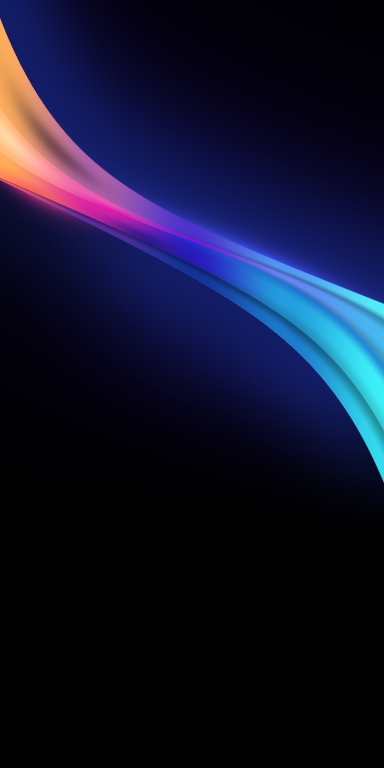
A Shadertoy shader for this background:

```glsl
// Fold curves: height at left, slope, bend at left, bend at right
#define TOP_EDGE    vec4(0.403, 0.389, 0.356, 0.000)
#define UPPER_FOLD  vec4(0.460, 0.330, 0.180, 0.043)
#define MIDDLE_FOLD vec4(0.465, 0.320, 0.070, 0.168)
#define LOWER_FOLD  vec4(0.4625, 0.430, 0.000, 0.230)
#define BOTTOM_EDGE vec4(0.468, 0.480, 0.000, 0.310)
#define BEND_RATE   6.2
#define NAVY_GLOW   vec3(0.035, 0.105, 0.235)
#define INDIGO_GLOW vec3(0.035, 0.008, 0.150)
#define NIGHT       vec3(0.004, 0.001, 0.016)

float curveY(vec4 c, float x) {
    return c.x + c.y * x - c.z * exp(-BEND_RATE * x) + c.w * exp(-BEND_RATE * (1.0 - x));
}

// Approximate distance to a curve, positive below it
float curveDistance(vec4 c, vec2 p) {
    float slope = c.y + BEND_RATE * (c.z * exp(-BEND_RATE * p.x) + c.w * exp(-BEND_RATE * (1.0 - p.x)));
    return (p.y - curveY(c, p.x)) / sqrt(1.0 + slope * slope);
}

float below(vec4 c, vec2 p) {
    float soft = 0.8 / iResolution.x;
    return smoothstep(-soft, soft, curveDistance(c, p));
}

// Position across a ribbon: 0 at its upper fold, 1 at its lower fold
float across(vec4 upper, vec4 lower, vec2 p) {
    float y0 = curveY(upper, p.x);
    return clamp((p.y - y0) / max(curveY(lower, p.x) - y0, 0.002), 0.0, 1.0);
}

// Five evenly spaced colour stops
vec3 ramp(float x, vec3 a, vec3 b, vec3 c, vec3 d, vec3 e) {
    float t = clamp(x, 0.0, 1.0) * 4.0;
    vec3 col = mix(a, b, smoothstep(0.0, 1.0, t));
    col = mix(col, c, smoothstep(1.0, 2.0, t));
    col = mix(col, d, smoothstep(2.0, 3.0, t));
    return mix(col, e, smoothstep(3.0, 4.0, t));
}

float bell(float x, float center, float width) {
    float t = (x - center) / width;
    return exp(-t * t);
}

vec3 background(vec2 p) {
    float over = max(-curveDistance(TOP_EDGE, p), 0.0);
    float under = max(curveDistance(BOTTOM_EDGE, p), 0.0);
    float d = over + under;

    // Wide halo, dimmer at the lower left and gone below the sweep
    float side = mix(1.0, mix(0.45, 1.0, smoothstep(0.0, 0.45, p.x)), step(0.0001, under));
    float fade = 1.0 - smoothstep(0.95, 1.42, p.y);
    vec3 halo = NAVY_GLOW * bell(d, 0.0, 0.21) + INDIGO_GLOW * bell(d, 0.0, 0.38);
    vec3 col = NIGHT * fade + halo * side * fade;

    // Tight light along the edges
    col += vec3(0.16, 0.17, 0.48) * exp(-over / 0.022) * bell(p.x, 0.68, 0.28) * step(under, 0.0);
    col += vec3(0.60, 0.10, 0.25) * exp(-under / 0.018) * bell(p.x, 0.10, 0.11) * step(over, 0.0);
    return col;
}

void mainImage(out vec4 fragColor, in vec2 fragCoord) {
    vec2 uv = fragCoord / iResolution.xy;
    vec2 p = vec2(uv.x, 2.0 * (1.0 - uv.y));
    float x = p.x;
    float rightSide = smoothstep(0.35, 0.8, x);

    // Outer ribbon with a soft hollow on the warm side
    float v = across(TOP_EDGE, UPPER_FOLD, p);
    vec3 outer = ramp(x, vec3(1.0, 0.68, 0.36), vec3(0.68, 0.38, 0.66), vec3(0.30, 0.20, 0.80),
                      vec3(0.32, 0.60, 0.95), vec3(0.33, 0.92, 0.98));
    outer *= 1.0 - 0.42 * bell(v, 0.6, 0.25) * bell(x, 0.14, 0.10);
    outer *= 1.0 - 0.25 * smoothstep(0.6, 1.0, v) * rightSide;

    // Bright inner ribbon
    v = across(UPPER_FOLD, MIDDLE_FOLD, p);
    vec3 inner = ramp(x, vec3(1.0, 0.72, 0.46), vec3(0.92, 0.36, 0.68), vec3(0.43, 0.11, 0.86),
                      vec3(0.38, 0.53, 0.94), vec3(0.28, 0.72, 0.94));
    inner += vec3(0.10, 0.13, 0.18) * bell(v, 0.5, 0.3) * bell(x, 0.03, 0.10);
    inner = mix(inner, vec3(0.90, 0.08, 0.68), smoothstep(0.3, 1.0, v) * bell(x, 0.31, 0.09));
    inner *= 1.0 - 0.25 * (1.0 - smoothstep(0.0, 0.3, v)) * rightSide;
    inner *= 1.0 - 0.22 * smoothstep(0.55, 1.0, v) * rightSide;

    // Broad ribbon turning from amber through indigo to cyan
    v = across(MIDDLE_FOLD, LOWER_FOLD, p);
    vec3 broad = ramp(x, vec3(1.0, 0.68, 0.34), vec3(0.86, 0.13, 0.64), vec3(0.16, 0.11, 0.76),
                      vec3(0.14, 0.62, 0.87), vec3(0.24, 0.94, 0.97));
    broad = mix(broad, vec3(0.98, 0.32, 0.36), 0.7 * smoothstep(0.3, 1.0, v) * bell(x, 0.08, 0.10));
    broad = mix(broad, vec3(0.12, 0.09, 0.52), 0.8 * smoothstep(0.15, 0.8, v) * bell(x, 0.38, 0.10));
    broad = mix(broad, vec3(0.10, 0.40, 0.80), 0.75 * (1.0 - smoothstep(0.0, 0.35, v)) * rightSide);
    broad *= 1.0 - 0.15 * smoothstep(0.6, 1.0, v) * rightSide;

    // Shaded lower ribbon
    v = across(LOWER_FOLD, BOTTOM_EDGE, p);
    vec3 lower = ramp(x, vec3(0.95, 0.35, 0.38), vec3(0.36, 0.16, 0.62), vec3(0.07, 0.20, 0.60),
                      vec3(0.11, 0.48, 0.79), vec3(0.20, 0.86, 0.93));
    lower *= mix(0.65, 1.0, smoothstep(0.0, 0.6, v));

    // Stack the layers downward
    vec3 col = background(p);
    vec3 sheet = mix(outer, inner, below(UPPER_FOLD, p));
    sheet = mix(sheet, broad, below(MIDDLE_FOLD, p));
    sheet = mix(sheet, lower, below(LOWER_FOLD, p));
    col = mix(col, sheet, below(TOP_EDGE, p) * (1.0 - below(BOTTOM_EDGE, p)));
    fragColor = vec4(clamp(col, 0.0, 1.0), 1.0);
}
```
